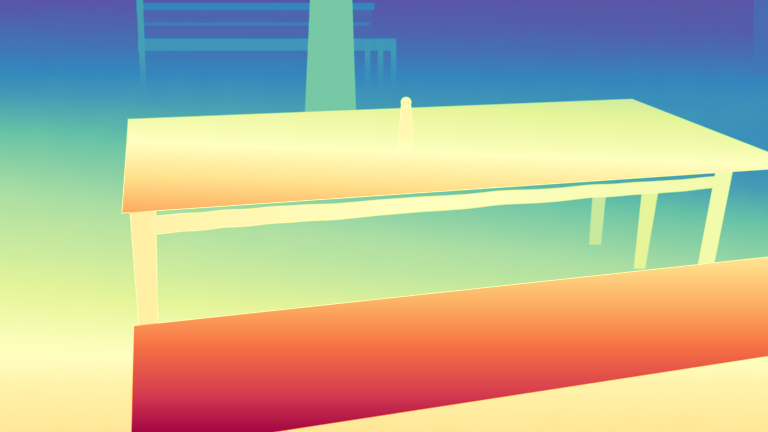
This texture map is drawn by a Shadertoy shader. Its source:

```glsl
const float EDGE = 0.022;        // half width of soft edges, canvas is 16 x 9 units
const float FLOOR_TILT = 0.12;   // how much farther the floor gets to the right
const float WALL_TILT = 0.015;
const float GRAIN = 0.05;        // faint unevenness of the depth
const float RAIL_WAVE = 0.03;
const float PILLAR_DEPTH = 7.75;
const float FAR_BENCH_DEPTH = 8.75;
const float BOTTLE_DEPTH = 4.75;

// Depth of the floor at each unit of height
const float FLOOR_DEPTH[10] = float[10](4.2, 4.6, 5.25, 6.0, 6.5, 7.0, 7.75, 8.65, 9.3, 9.9);

// Colour ramp from near (crimson) to far (violet)
const vec3 RAMP[11] = vec3[11](
    vec3(0.62, 0.00, 0.26), vec3(0.84, 0.24, 0.31), vec3(0.96, 0.43, 0.26),
    vec3(0.99, 0.68, 0.38), vec3(1.00, 0.88, 0.55), vec3(1.00, 1.00, 0.75),
    vec3(0.90, 0.96, 0.60), vec3(0.67, 0.87, 0.64), vec3(0.40, 0.76, 0.65),
    vec3(0.20, 0.53, 0.74), vec3(0.37, 0.31, 0.64));

vec3 depthColor(float depth) {
    float d = clamp(depth, 0.0, 9.999);
    int i = int(d);
    return mix(RAMP[i], RAMP[i + 1], fract(d));
}

vec2 hashGradient(vec2 cell) {
    float a = 6.2832 * fract(sin(dot(cell, vec2(127.1, 311.7))) * 43758.5);
    return vec2(cos(a), sin(a));
}

float gradientNoise(vec2 p) {
    vec2 i = floor(p), f = fract(p), u = f * f * (3.0 - 2.0 * f);
    vec2 e = vec2(1, 0);
    float a = dot(hashGradient(i), f);
    float b = dot(hashGradient(i + e.xy), f - e.xy);
    float c = dot(hashGradient(i + e.yx), f - e.yx);
    float d = dot(hashGradient(i + e.xx), f - e.xx);
    return mix(mix(a, b, u.x), mix(c, d, u.x), u.y);
}

// Signed distance to a line, negative on its left
float side(vec2 p, vec2 a, vec2 b) {
    vec2 t = normalize(b - a);
    return dot(p - a, vec2(t.y, -t.x));
}

// Convex shape with corners in counterclockwise order
float quad(vec2 p, vec2 a, vec2 b, vec2 c, vec2 d) {
    return max(max(side(p, a, b), side(p, b, c)), max(side(p, c, d), side(p, d, a)));
}

// Upright post: low.xy and high.xy are left and right, z is the height
float post(vec2 p, vec3 low, vec3 high) {
    return quad(p, low.xz, low.yz, high.yz, high.xz);
}

float box(vec2 p, vec2 low, vec2 high) {
    vec2 d = max(low - p, p - high);
    return max(d.x, d.y);
}

float cover(float dist) {
    float soft = max(EDGE, 9.0 / iResolution.y * 0.6);
    return 1.0 - smoothstep(-soft, soft, dist);
}

float floorDepth(vec2 p) {
    float tilt = FLOOR_TILT * p.x * smoothstep(1.0, 3.5, p.y) * (1.0 - smoothstep(5.0, 7.7, p.y));
    float h = clamp(p.y + tilt, 0.0, 8.999);
    int i = int(h);
    float d = mix(FLOOR_DEPTH[i], FLOOR_DEPTH[i + 1], fract(h));
    return d + WALL_TILT * p.x * smoothstep(6.5, 8.0, p.y) * (1.0 - smoothstep(8.3, 9.0, p.y));
}

float farBench(float depth, vec2 p) {
    float legFade = smoothstep(6.9, 8.0, p.y);
    depth = mix(depth, 9.55, 0.8 * cover(box(p, vec2(2.9, 8.2), vec2(7.75, 8.8))));
    depth = mix(depth, 9.1, cover(box(p, vec2(2.9, 8.47), vec2(7.7, 8.53))));
    depth = mix(depth, 9.0, cover(box(p, vec2(2.85, 8.79), vec2(7.8, 8.94))));
    depth = mix(depth, FAR_BENCH_DEPTH, cover(box(p, vec2(2.87, 7.94), vec2(8.25, 8.2))));
    depth = mix(depth, 8.6, legFade * cover(post(p, vec3(2.95, 3.06, 6.9), vec3(2.83, 2.98, 9.1))));
    for (float x = 7.6; x < 8.3; x += 0.27)
        depth = mix(depth, 8.7, legFade * cover(box(p, vec2(x, 7.1), vec2(x + 0.12, 8.12))));
    return depth;
}

float table(float depth, vec2 p) {
    // Legs, far to near
    depth = mix(depth, 6.5, cover(post(p, vec3(12.27, 12.52, 3.9), vec3(12.35, 12.63, 5.0))));
    depth = mix(depth, 6.0, cover(post(p, vec3(13.2, 13.44, 3.4), vec3(13.38, 13.73, 5.1))));
    depth = mix(depth, 5.5, cover(post(p, vec3(14.54, 14.88, 3.5), vec3(14.92, 15.28, 5.5))));
    depth = mix(depth, 4.5, cover(post(p, vec3(2.9, 3.29, 2.1), vec3(2.7, 3.25, 4.6))));
    // Rail
    vec2 q = p + vec2(0, RAIL_WAVE * gradientNoise(vec2(p.x * 1.5, 0.5)));
    float rail = quad(q, vec2(3.1, 4.12), vec2(15.0, 5.09), vec2(15.0, 5.33), vec2(3.1, 4.51));
    depth = mix(depth, 4.35 + 0.075 * p.x, cover(rail));
    // Top
    float h = p.y - 5.95;
    float top = 5.0 + min(1.4 * h, h) + 0.05 * (p.x - 5.0);
    float slab = quad(p, vec2(2.54, 4.56), vec2(16.8, 5.525), vec2(13.17, 6.94), vec2(2.667, 6.52));
    depth = mix(depth, top, cover(slab));
    // Bottle
    float body = post(p, vec3(8.27, 8.63, 5.8), vec3(8.36, 8.56, 6.87));
    float cap = length(p - vec2(8.46, 6.87)) - 0.11;
    return mix(depth, BOTTLE_DEPTH, cover(min(body, cap)) * smoothstep(5.8, 6.2, p.y));
}

void mainImage(out vec4 fragColor, in vec2 fragCoord) {
    vec2 p = fragCoord / iResolution.xy * vec2(16, 9);
    float depth = floorDepth(p) + GRAIN * gradientNoise(p * 2.0);
    depth = mix(depth, 9.3, 0.6 * cover(box(p, vec2(15.7, 7.45), vec2(17, 10))));
    depth = farBench(depth, p);
    depth = mix(depth, PILLAR_DEPTH, cover(post(p, vec3(6.35, 7.42, 6.6), vec3(6.46, 7.34, 9.1))));
    depth = table(depth, p);
    // Front bench
    float bench = quad(p, vec2(2.73, -0.46), vec2(16.65, 1.68), vec2(16.65, 3.72), vec2(2.79, 2.21));
    depth = mix(depth, 0.1 + 1.1 * p.y, cover(bench));
    fragColor = vec4(depthColor(depth), 1);
}
```
